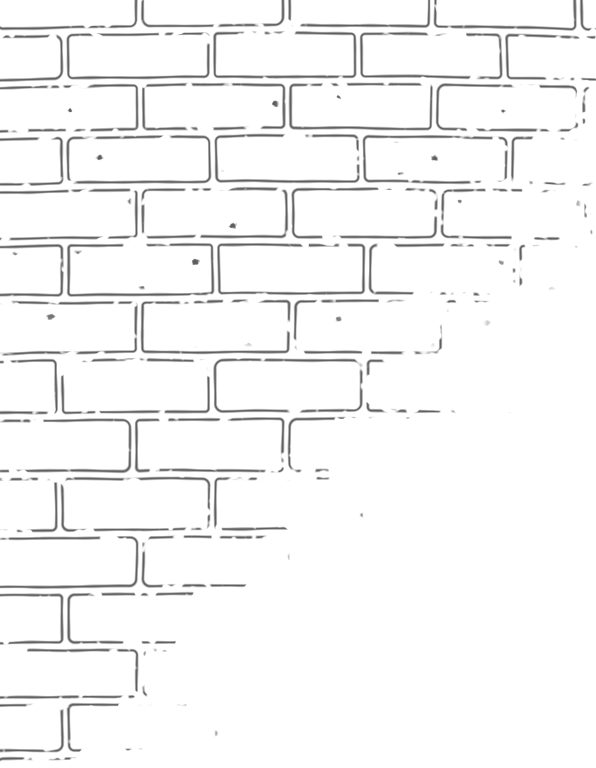
Reproduce this pattern procedurally as a WebGL 1 fragment shader.

```glsl
precision highp float;
// Worn brick wall in thin grey outline, crumbling to white at the lower right.
// Courses and joints come from smooth formulas; each brick is a rounded box
// outline, broken up by gradient noise that grows harsher toward the worn edge.
uniform vec2 u_resolution;

const float HEIGHT = 768.0;               // design units in the canvas height
const vec3 PAPER = vec3(1.0);
const vec3 INK = vec3(0.37);
const vec2 HALF_GAP = vec2(3.3, 4.0);     // half the mortar width
const float COURSE_PITCH = 55.7;
const float FIRST_COURSE = 34.5;          // top of course 1
const float LINE_REACH = 2.3;             // soft half width of an outline
const float WOBBLE = 1.6;
const float SOLID_CUT = -0.27;            // noise cut where the wall is sound
const float WORN_CUT = 0.42;              // noise cut where it has crumbled
const float SPECK_CELL = 30.0;
const float SPECK_CHANCE = 0.13;
const float PI = 3.14159;

vec2 hash2(vec2 p) {
  vec3 q = fract(vec3(p.xyx) * vec3(0.1031, 0.1030, 0.0973));
  q += dot(q, q.yzx + 33.33);
  return fract((q.xx + q.yz) * q.zy);
}

float cornerSlope(vec2 cell, vec2 offset, vec2 f) {
  float angle = 2.0 * PI * hash2(cell + offset).x;
  return dot(vec2(cos(angle), sin(angle)), f - offset);
}

float gradientNoise(vec2 p) {
  vec2 cell = floor(p);
  vec2 f = p - cell;
  vec2 u = f * f * f * (f * (f * 6.0 - 15.0) + 10.0);
  float low = mix(cornerSlope(cell, vec2(0.0), f),
                  cornerSlope(cell, vec2(1.0, 0.0), f), u.x);
  float high = mix(cornerSlope(cell, vec2(0.0, 1.0), f),
                   cornerSlope(cell, vec2(1.0), f), u.x);
  return mix(low, high, u.y);
}

// Course height swells toward the middle of the wall.
float courseTop(float row) {
  float n = row - 1.0;
  float swell = -7.5 * sin(2.0 * PI * n / 13.0) - 6.0 * sin(PI * n / 13.0);
  return FIRST_COURSE + COURSE_PITCH * n + swell;
}

// First joint and brick length of a course, in running bond.
vec2 courseJoints(float row) {
  float shift = 7.0 * exp(-pow(abs(row - 8.0) / 1.5, 4.0));
  float s = sin(PI * row / 16.0);
  return vec2(mix(140.0, 65.0, mod(row, 2.0)) - shift, 146.0 + 7.0 * s * s);
}

float roundedBox(vec2 p, vec2 halfSize, float radius) {
  vec2 q = abs(p) - halfSize + radius;
  return length(max(q, 0.0)) + min(max(q.x, q.y), 0.0) - radius;
}

// Right-hand limit of the wall at a given depth from the top.
float wallEnd(float y) {
  return 660.0 - 140.0 * smoothstep(230.0, 340.0, y)
               - 160.0 * smoothstep(414.0, 424.0, y)
               - 150.0 * smoothstep(540.0, 640.0, y)
               - 120.0 * smoothstep(745.0, 757.0, y);
}

float specks(vec2 p) {
  vec2 cell = floor(p / SPECK_CELL);
  vec2 pick = hash2(cell + 71.0);
  vec2 center = (cell + 0.2 + 0.6 * hash2(cell + 19.0)) * SPECK_CELL;
  vec2 d = (p - center) * vec2(0.8, 1.0);
  float size = 1.2 + 1.8 * pick.y + 1.5 * gradientNoise(p / 3.0);
  float dotInk = 1.0 - smoothstep(size - 1.2, size + 1.0, length(d));
  return dotInk * step(pick.x, SPECK_CHANCE) * (1.0 - smoothstep(300.0, 370.0, p.y));
}

void main() {
  float unit = HEIGHT / u_resolution.y;
  vec2 p = vec2(gl_FragCoord.x, u_resolution.y - gl_FragCoord.y) * unit;

  // Slight bow of the upper courses, plus a hand-drawn wobble
  float across = (p.x - 300.0) / 300.0;
  vec2 w = p;
  w.y -= 3.5 * across * across * (1.0 - 0.6 * smoothstep(150.0, 400.0, p.y)) - 1.0;
  w += WOBBLE * vec2(gradientNoise(p / 55.0), gradientNoise(p / 55.0 + 40.0));

  // Find the brick
  float row = 0.0;
  for (int i = 1; i < 16; i++) {
    if (w.y >= courseTop(float(i)) - HALF_GAP.y) row = float(i);
  }
  vec2 joints = courseJoints(row);
  float column = floor((w.x - joints.x) / joints.y);
  vec2 lower = vec2(joints.x + column * joints.y, courseTop(row) - HALF_GAP.y);
  vec2 upper = vec2(lower.x + joints.y, courseTop(row + 1.0) - HALF_GAP.y);
  vec2 halfSize = 0.5 * (upper - lower) - HALF_GAP;
  vec2 local = w - 0.5 * (lower + upper);
  vec2 brick = vec2(column + 5.0, row);

  // Outline
  float radius = mix(3.0, 8.0, hash2(brick + 3.0).x);
  float edge = roundedBox(local, halfSize, radius);
  float reach = max(LINE_REACH + 0.8 * gradientNoise(p / 20.0), unit);
  float line = 1.0 - smoothstep(0.0, reach, abs(edge));

  // Wear: top edges break first, then everything toward the limit
  float end = wallEnd(p.y);
  float sound = 430.0 - 0.72 * (p.y - 200.0);
  float wear = smoothstep(min(sound, end - 40.0), end, p.x);
  float topEdge = 1.0 - smoothstep(2.0, 6.0, local.y + halfSize.y);
  float cut = mix(SOLID_CUT, WORN_CUT, wear) + 0.1 * topEdge;
  float grain = 0.8 * gradientNoise(p / 34.0 + brick * 7.3)
              + 0.5 * gradientNoise(p / 9.0 + brick * 3.7);
  float kept = smoothstep(cut - 0.08, cut + 0.08, grain);
  kept *= 1.0 - smoothstep(end, end + 15.0, p.x);

  float inside = 1.0 - smoothstep(-8.0, -4.0, edge);
  float ink = max(line * kept, specks(p) * inside * (1.0 - 0.7 * wear));
  gl_FragColor = vec4(mix(PAPER, INK, ink), 1.0);
}
```
